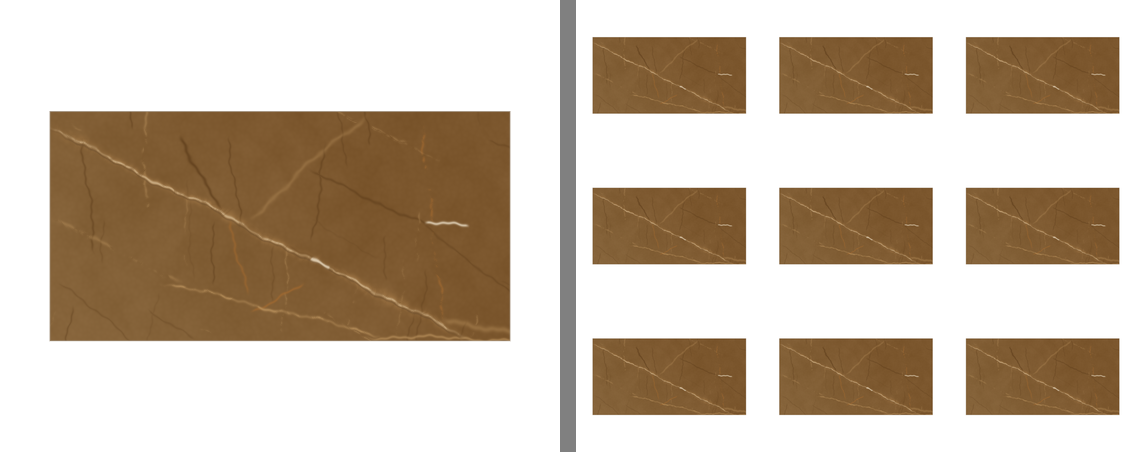
Left: one tile. Right: repeated 3 by 3.
This texture is drawn by a Shadertoy shader. Its source:

```glsl
// Polished brown marble slab with pale diagonal veins and hairline cracks, on white.

vec2 hash2(vec2 p) {
    vec3 q = fract(vec3(p.xyx) * vec3(0.1031, 0.1030, 0.0973));
    q += dot(q, q.yzx + 33.33);
    return fract((q.xx + q.yz) * q.zy);
}

// Wrapping cellular noise: distance to the nearest seed
float cells(vec2 uv, vec2 repeats) {
    vec2 p = uv * repeats, id = floor(p), f = fract(p);
    float nearest = 2.0;
    for (int y = -1; y <= 1; y++)
    for (int x = -1; x <= 1; x++) {
        vec2 o = vec2(x, y);
        vec2 seed = hash2(mod(id + o, repeats) + repeats);
        nearest = min(nearest, length(o + seed - f));
    }
    return nearest;
}

// Smooth clouds from layered, bent sines
float clouds(vec2 p) {
    float sum = 0.0, amp = 0.5;
    for (int i = 0; i < 5; i++) {
        p += 0.6 * sin(p.yx * 1.3 + float(i) * vec2(1.7, 2.9));
        sum += amp * sin(p.x + 0.4) * sin(p.y + 1.1);
        p = mat2(1.5, 1.1, -1.1, 1.5) * p;
        amp *= 0.6;
    }
    return sum;
}

// Soft stroke from a to b that thins out at both ends
float vein(vec2 p, vec2 a, vec2 b, float width) {
    vec2 d = b - a;
    float t = dot(p - a, d) / dot(d, d);
    float dist = length(p - a - d * clamp(t, 0.0, 1.0));
    float fade = smoothstep(-0.02, 0.1, t) * smoothstep(1.02, 0.9, t);
    return fade * exp(-dist * dist / (width * width));
}

vec3 marble(vec2 uv, vec2 p) {
    float cloud = clouds(p * 5.0);
    float fine = clouds(p * 24.0 + 3.0);
    float speck = cells(uv, vec2(110, 88));
    float blotch = cells(uv + 0.006 * fine, vec2(17, 13));

    // Ground: darker to the upper right, with mottling and fine grain
    vec3 color = mix(vec3(0.515, 0.38, 0.218), vec3(0.483, 0.338, 0.176),
                     smoothstep(0.4, 2.2, p.x + p.y));
    color += 0.018 * cloud + 0.009 * fine + 0.012 * (0.5 - blotch) + 0.012 * (0.45 - speck);

    // Jagged domain for every stroke
    vec2 q = p + 0.007 * sin(p.yx * vec2(17, 13) + vec2(1, 2))
               + 0.004 * sin(p.yx * vec2(47, 41) + 4.0 * p)
               + 0.002 * sin(p.yx * vec2(131, 117));
    float broken = smoothstep(-0.3, 0.45, fine + 0.5 * (0.5 - speck));

    // Scattered hairlines: near-vertical or falling to the right, dark or pale
    float dark = 0.0, pale = 0.0;
    for (int i = 0; i < 34; i++) {
        vec2 r = hash2(vec2(i, 7)), s = hash2(vec2(i, 19));
        vec2 start = r * vec2(2.0, 1.15);
        float angle = s.x < 0.6 ? -1.57 + 0.5 * (r.y - 0.5) : -0.5 + 0.3 * (r.x - 0.5);
        vec2 end = start + (0.12 + 0.4 * s.y) * vec2(cos(angle), sin(angle));
        float line = vein(q, start, end, 0.0045) * (0.15 + 0.35 * fract(s.y * 7.0));
        if (i % 5 < 3) dark = max(dark, line);
        else pale = max(pale, line * broken);
    }

    // Distinct dark cracks
    dark = max(dark, 0.75 * vein(q, vec2(0.56, 0.9), vec2(0.74, 0.56), 0.007));
    dark = max(dark, 0.5 * vein(q, vec2(0.14, 0.88), vec2(0.2, 0.37), 0.005));
    dark = max(dark, 0.55 * vein(q, vec2(1.13, 0.74), vec2(1.66, 0.49), 0.006));
    dark = max(dark, 0.4 * vein(q, vec2(1.6, 0.52), vec2(2.1, 0.14), 0.005));
    dark = max(dark, 0.5 * vein(q, vec2(1.2, 0.86), vec2(1.14, 0.42), 0.005));
    color = mix(color, vec3(0.34, 0.215, 0.085), 0.75 * dark);

    // Rusty threads and pale side veins
    float rust = 0.7 * vein(q, vec2(0.78, 0.53), vec2(0.86, 0.2), 0.006);
    rust = max(rust, 0.8 * broken * vein(q, vec2(1.6, 1.05), vec2(1.71, 0.06), 0.006));
    rust = max(rust, 0.9 * vein(q, vec2(0.87, 0.13), vec2(1.1, 0.25), 0.0055));
    color = mix(color, vec3(0.66, 0.42, 0.18), 0.65 * rust);
    pale = max(pale, 0.4 * vein(q, vec2(0.86, 0.53), vec2(1.38, 0.99), 0.009));
    pale = max(pale, 0.5 * broken * vein(q, vec2(0.41, 1.1), vec2(0.42, 0.5), 0.006));
    pale = max(pale, 0.45 * broken * vein(q, vec2(0.0, 0.54), vec2(0.58, 0.25), 0.007));
    pale = max(pale, 0.5 * vein(q, vec2(1.7, 0.09), vec2(2.05, 0.04), 0.012));
    pale = max(pale, (0.5 + 0.5 * broken) * vein(q, vec2(0.48, 0.255), vec2(1.45, 0.025), 0.006));
    pale = max(pale, 0.8 * vein(q, vec2(1.38, 0.02), vec2(2.1, 0.006), 0.006));
    color = mix(color, vec3(0.74, 0.58, 0.37), 0.75 * pale);

    // Great diagonal vein: warm halo, dark hairline, bright broken core
    vec2 from = vec2(-0.04, 0.95), to = vec2(1.86, -0.01);
    float halo = vein(q, from, to, 0.018 + 0.008 * cloud);
    color = mix(color, vec3(0.65, 0.48, 0.28), halo * (0.3 + 0.4 * broken));
    color = mix(color, vec3(0.4, 0.29, 0.17), 0.45 * vein(q + vec2(0.004, 0.008), from, to, 0.004));
    color = mix(color, vec3(0.81, 0.7, 0.54), (0.35 + 0.5 * broken) * vein(q, from, to, 0.005));

    // Short white glints
    float glint = vein(q, vec2(1.62, 0.51), vec2(1.82, 0.506), 0.006);
    glint = max(glint, vein(q, vec2(1.14, 0.353), vec2(1.22, 0.313), 0.007));
    return mix(color, vec3(0.88, 0.82, 0.72), 0.85 * glint);
}

void mainImage(out vec4 fragColor, in vec2 fragCoord) {
    vec2 uv = fragCoord / iResolution.xy;
    vec2 p = (uv - vec2(0.0885, 0.245)) / vec2(0.823, 0.509) * vec2(2, 1);

    // Slab outline with a thin grey rim
    vec2 edge = abs(p - vec2(1, 0.5)) - vec2(1, 0.5);
    float outside = max(edge.x, edge.y), pixel = 2.43 / iResolution.x;
    vec3 color = mix(marble(uv, p), vec3(0.66, 0.61, 0.55), 0.8 * smoothstep(-0.006, -0.001, outside));
    color = mix(color, vec3(1), smoothstep(-0.5, 0.5, outside / pixel));
    fragColor = vec4(color, 1);
}
```
